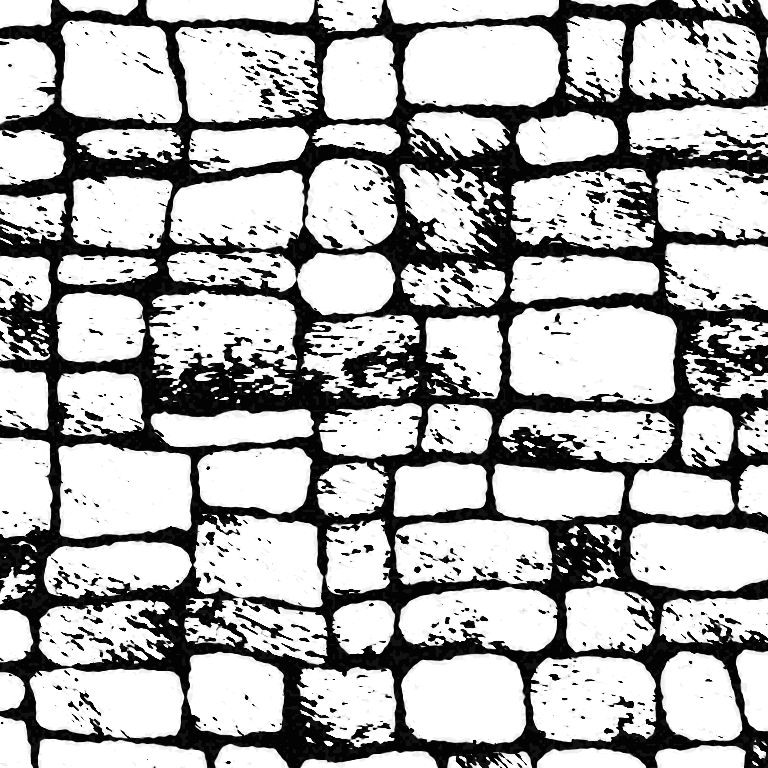
Give the GLSL for this texture, as a Shadertoy shader.

```glsl
float hash(vec2 p) {
    return fract(sin(dot(p, vec2(127.1, 311.7))) * 43758.5453);
}

float valueNoise(vec2 p) {
    vec2 i = floor(p), f = fract(p);
    f = f * f * (3.0 - 2.0 * f);
    return mix(mix(hash(i), hash(i + vec2(1, 0)), f.x),
               mix(hash(i + vec2(0, 1)), hash(i + vec2(1, 1)), f.x), f.y);
}

vec2 wobble(vec2 p) {
    return vec2(valueNoise(p), valueNoise(p + 37.4)) - 0.5;
}

// Position of the joint that crosses a grid cell
vec2 joint(vec2 cell) {
    return cell + 0.2 + 0.6 * hash(cell);
}

// Rounded, slightly tapered block
float stoneDistance(vec2 p, vec2 halfSize, vec2 id) {
    vec2 taper = 0.24 * (vec2(hash(id + 3.1), hash(id + 5.7)) - 0.5);
    halfSize -= 0.003 + 0.004 * hash(id + 9.3) + max(vec2(0), p.yx * taper);
    float roundness = hash(id + 12.9);
    float radius = min(0.007 + 0.028 * roundness * roundness,
                       0.9 * min(halfSize.x, halfSize.y));
    vec2 q = abs(p) - halfSize + radius;
    return length(max(q, 0.0)) + min(max(q.x, q.y), 0.0) - radius;
}

// Streaked dirt: positive where the stone is inked
float dirtField(vec2 p, float height, vec2 id, float d) {
    float angle = -0.75 + 0.8 * hash(id + 21.3);
    float c = cos(angle), s = sin(angle);
    vec2 g = vec2(c * p.x + s * p.y, c * p.y - s * p.x) + id * 1.73;
    float grain = 0.6 * valueNoise(g * vec2(75, 165))
                + 0.4 * valueNoise(g * vec2(170, 300));
    float blotch = valueNoise(g * vec2(10, 24)) - 0.5;
    float dirtiness = hash(id + 31.7);
    return grain + 0.7 * blotch + 0.38 * (dirtiness * dirtiness - 0.33)
         - 0.1 * p.y / height + 0.1 * smoothstep(-0.012, 0.0, d) - 0.8;
}

void mainImage(out vec4 fragColor, in vec2 fragCoord) {
    vec2 uv = fragCoord / iResolution.y;
    vec2 gridScale = vec2(6.5, 11.0);
    vec2 p = uv + 0.026 * wobble(uv * 6.0) + 0.009 * wobble(uv * 15.0 + 8.0);
    vec2 base = floor(p * gridScale);

    // Nearest stone of the interlocking rectangles around the grid nodes
    float d = 1.0, height = 1.0;
    vec2 id = vec2(0), local = vec2(0);
    for (int k = 0; k < 4; k++) {
        vec2 node = base + vec2(k % 2, k / 2);
        vec2 a = joint(node - 1.0), b = joint(node);
        vec2 upLeft = joint(node - vec2(1, 0));
        vec2 downRight = joint(node - vec2(0, 1));
        bool even = mod(node.x + node.y, 2.0) < 0.5;
        vec2 low = even ? vec2(a.x, downRight.y) : vec2(upLeft.x, a.y);
        vec2 high = even ? vec2(b.x, upLeft.y) : vec2(downRight.x, b.y);
        vec2 halfSize = 0.5 * (high - low) / gridScale;
        vec2 q = p - 0.5 * (low + high) / gridScale;
        float stone = stoneDistance(q, halfSize, node);
        if (stone < d) {
            d = stone;
            id = node;
            local = q;
            height = halfSize.y;
        }
    }

    // Chipped edges
    d += 0.006 * (valueNoise(uv * 45.0) - 0.5) + 0.004 * (valueNoise(uv * 140.0) - 0.5);

    // Ink of the joints and the dirt
    float dirt = dirtField(local, height, id, d);
    float edge = 0.7 / iResolution.y;
    float ink = max(smoothstep(-edge, edge, d), smoothstep(-0.03, 0.03, dirt));

    // Faint mottling of both tones
    float mottle = valueNoise(uv * 230.0);
    float fringe = max(smoothstep(-0.006, -0.004, d), smoothstep(-0.14, -0.1, dirt));
    float paperTone = 1.0 - 0.06 * fringe * smoothstep(0.47, 0.53, mottle);
    float inkTone = 0.01 + 0.06 * smoothstep(0.65, 0.7, mottle);
    fragColor = vec4(vec3(mix(paperTone, inkTone, ink)), 1.0);
}
```
